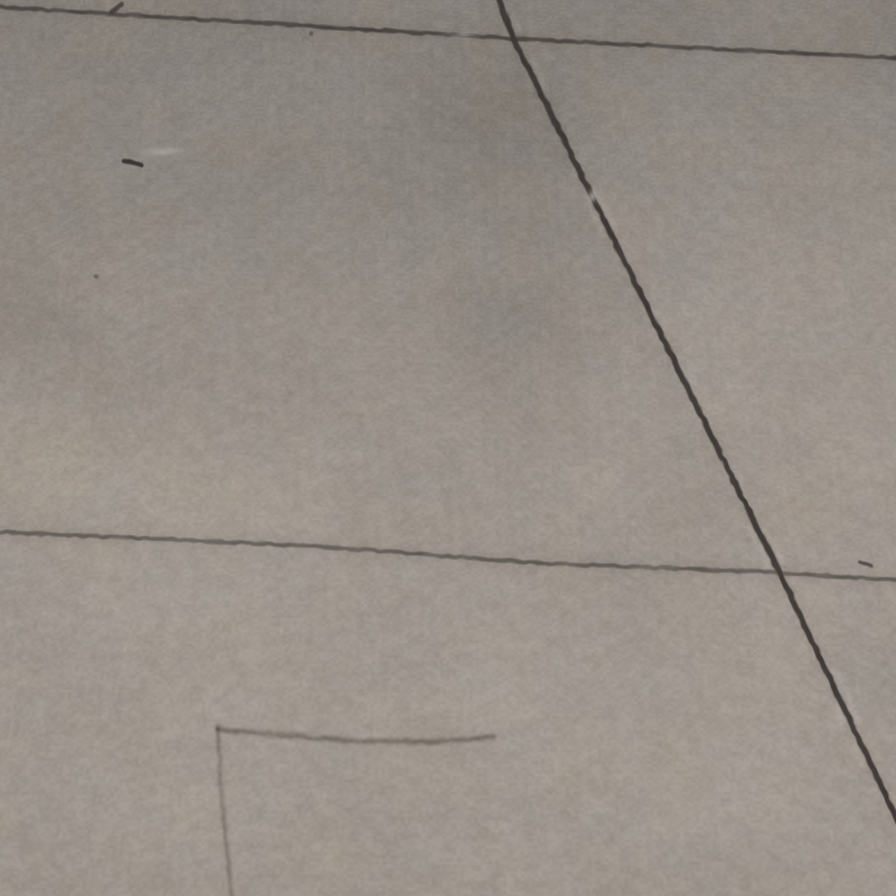
Write a WebGL 1 fragment shader that draws this texture.

```glsl
precision highp float;
// Weathered concrete paving slabs with dark joints, scratches and small debris.
uniform vec2 u_resolution;

#define FAR_COLOR vec3(0.530, 0.507, 0.484)
#define NEAR_COLOR vec3(0.622, 0.590, 0.558)
#define JOINT_COLOR vec3(0.235, 0.215, 0.205)
#define PALE_COLOR vec3(0.700, 0.685, 0.665)
#define GRAIN 0.070
#define MOTTLE 0.050
#define ROUGHNESS 0.0022
#define JOINT_WIDTH 0.0027

float hash(vec2 p) {
  return fract(sin(dot(p, vec2(127.1, 311.7))) * 43758.545);
}

float noise(vec2 p) {
  vec2 i = floor(p), f = fract(p);
  f = f * f * (3.0 - 2.0 * f);
  return mix(mix(hash(i), hash(i + vec2(1.0, 0.0)), f.x),
             mix(hash(i + vec2(0.0, 1.0)), hash(i + vec2(1.0, 1.0)), f.x), f.y);
}

float fbm(vec2 p) {
  float sum = 0.0, amp = 0.5;
  for (int i = 0; i < 4; i++) {
    sum += amp * noise(p);
    p = mat2(1.6, 1.2, -1.2, 1.6) * p + 7.3;
    amp *= 0.5;
  }
  return sum / 0.9375;
}

float segment(vec2 p, vec2 a, vec2 b) {
  vec2 pa = p - a, ba = b - a;
  return length(pa - ba * clamp(dot(pa, ba) / dot(ba, ba), 0.0, 1.0));
}

float stroke(float d, float halfWidth) {
  float soft = max(0.0017, 0.75 / u_resolution.y);
  return 1.0 - smoothstep(halfWidth - soft, halfWidth + soft, d);
}

float glow(vec2 p, vec2 center, vec2 radius) {
  vec2 q = (p - center) / radius;
  return exp(-dot(q, q));
}

vec3 concrete(vec2 p, float lowerSlab, float rightSlab) {
  float light = smoothstep(1.02, 0.35, p.y);
  light = mix(light, max(light, 0.86), lowerSlab);
  light += 0.20 * rightSlab * smoothstep(1.0, 0.75, p.y) * smoothstep(0.3, 0.6, p.y);
  vec3 color = mix(FAR_COLOR, NEAR_COLOR, light);
  // Broad stains and pale patches
  color -= 0.030 * glow(p, vec2(0.0, 0.63), vec2(0.16, 0.09));
  color -= 0.025 * glow(p, vec2(0.54, 0.86), vec2(0.14, 0.08));
  color -= 0.018 * glow(p, vec2(0.57, 0.63), vec2(0.10, 0.07));
  color += 0.022 * glow(p, vec2(0.64, 0.45), vec2(0.06, 0.04));
  color += vec3(0.014, 0.012, 0.005) * glow(p, vec2(0.0, 0.5), vec2(0.25, 0.07));
  color += MOTTLE * (fbm(p * vec2(7.0, 9.0)) - 0.5);
  // Grain shrinks towards the far edge
  vec2 q = vec2((p.x - 0.5) * (1.0 + 0.4 * p.y), p.y * (1.0 + 0.3 * p.y));
  float fine = noise(q * vec2(250.0, 270.0)) - 0.5;
  float coarse = fbm(q * vec2(75.0, 90.0) + 31.0) - 0.5;
  color += GRAIN * (0.55 * fine + 0.75 * coarse);
  float tint = fbm(p * 24.0 + 11.0) - 0.5;
  return color + tint * vec3(0.016, 0.0, -0.018);
}

void main() {
  vec2 uv = gl_FragCoord.xy / u_resolution;
  vec2 p = uv + ROUGHNESS * (vec2(noise(uv * 130.0), noise(uv * 130.0 + 50.0)) - 0.5);

  // Joint paths
  vec2 farCross = vec2(0.573, 0.957), nearCross = vec2(0.870, 0.361);
  float farJoint = min(segment(p, vec2(-0.02, 0.9932), farCross),
                       segment(p, farCross, vec2(1.02, 0.934)));
  float diagonal = min(segment(p, vec2(0.551, 1.015), farCross),
                   min(segment(p, farCross, nearCross),
                       segment(p, nearCross, vec2(1.02, 0.046))));
  vec2 bendA = vec2(0.345, 0.391), bendB = vec2(0.612, 0.371);
  float nearJoint = min(min(segment(p, vec2(-0.02, 0.407), bendA), segment(p, bendA, bendB)),
                    min(segment(p, bendB, nearCross), segment(p, nearCross, vec2(1.02, 0.351))));

  float lowerSlab = smoothstep(0.003, -0.003, uv.y - 0.407 + 0.054 * uv.x);
  float rightSlab = smoothstep(-0.004, 0.004, uv.x - 0.573 - 0.4975 * (0.957 - uv.y));
  vec3 color = concrete(uv, lowerSlab, rightSlab);

  // Worn pale lips and soft shade beside the joints
  float wear = smoothstep(0.45, 0.8, noise(uv * 45.0 + 9.0));
  color += 0.035 * wear * exp(-pow((diagonal - 0.008) / 0.004, 2.0));
  color -= 0.045 * exp(-nearJoint / 0.007);
  color -= 0.035 * exp(-min(farJoint, diagonal) / 0.006);

  // Joints, with uneven darkness
  float uneven = 0.65 + 0.35 * noise(uv * 60.0);
  color = mix(color, JOINT_COLOR, 0.85 * uneven * stroke(farJoint, JOINT_WIDTH * 0.85));
  color = mix(color, JOINT_COLOR, 0.62 * uneven * stroke(nearJoint, JOINT_WIDTH * 0.85));
  color = mix(color, JOINT_COLOR, (0.7 + 0.3 * uneven) * stroke(diagonal, JOINT_WIDTH * 1.15));

  // Faint corner scratch
  vec2 corner = vec2(0.243, 0.186), sag = vec2(0.39, 0.173), rise = vec2(0.482, 0.172);
  float across = min(segment(p, corner, sag),
                 min(segment(p, sag, rise), segment(p, rise, vec2(0.55, 0.177))));
  float down = min(segment(p, vec2(0.243, 0.19), vec2(0.247, 0.115)),
                   segment(p, vec2(0.247, 0.115), vec2(0.261, -0.02)));
  color -= uneven * (0.17 * exp(-pow(across / 0.0036, 2.0)) + 0.12 * exp(-pow(down / 0.0033, 2.0)));

  // Debris and chips
  float debris = stroke(segment(p, vec2(0.139, 0.820), vec2(0.157, 0.816)), 0.0027);
  debris = max(debris, 0.75 * stroke(segment(p, vec2(0.960, 0.373), vec2(0.973, 0.368)), 0.002));
  debris = max(debris, 0.8 * stroke(segment(p, vec2(0.125, 0.987), vec2(0.135, 0.995)), 0.0025));
  debris = max(debris, 0.5 * stroke(length(p - vec2(0.108, 0.691)), 0.0025));
  debris = max(debris, 0.5 * stroke(length(p - vec2(0.348, 0.962)), 0.0025));
  color = mix(color, JOINT_COLOR, debris);
  float pale = 0.55 * glow(p, vec2(0.183, 0.831), vec2(0.020, 0.004));
  pale += 0.7 * glow(p, vec2(0.661, 0.781), vec2(0.005, 0.006));
  pale += 0.5 * glow(p, vec2(0.518, 0.961), vec2(0.012, 0.003));
  color = mix(color, PALE_COLOR, min(pale, 1.0));

  gl_FragColor = vec4(clamp(color, 0.0, 1.0), 1.0);
}
```
